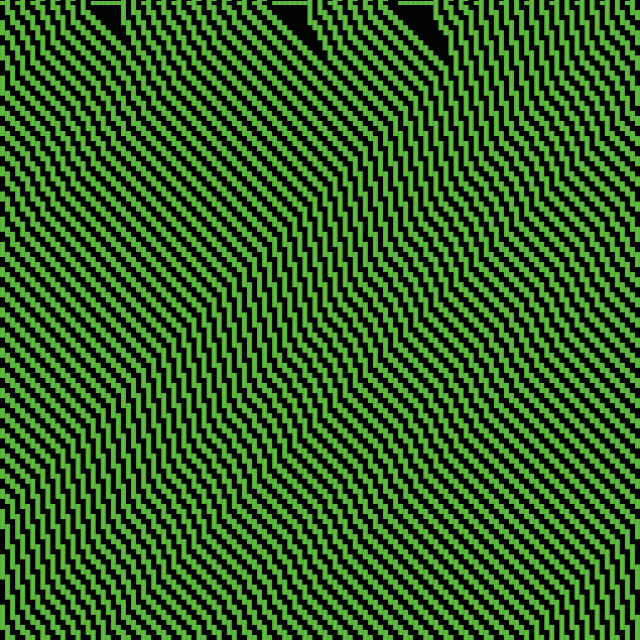
Give the GLSL for this pattern, as a Shadertoy shader.

```glsl
// Green stair stripes and a slanting jam, grown row by row by a ring cellular automaton.

const int   RING       = 128;                     // cells in the closed ring
const float CELLS      = 127.0;                   // cells shown across and rows down
const vec3  BACKGROUND = vec3(0.00, 0.01, 0.00);
const vec3  GREEN      = vec3(0.35, 0.68, 0.23);
const vec3  CORE_GREEN = vec3(0.38, 0.75, 0.26);  // lighter middle of a lit cell
const float CORE_HALF  = 0.18;                    // half width of that middle, in cells
const vec2  WAVE_FREQ  = vec2(2.02, 4.10);        // layered sines that seed the first row
const vec2  WAVE_AMP   = vec2(1.0, 0.25);
const float WAVE_PHASE = 0.6;
const ivec3 RUN_START  = ivec3(18, 54, 79);       // long lit runs that open dark wedges
const ivec3 RUN_LENGTH = ivec3(7, 8, 8);
const int   JAM_START  = 95;                      // closely packed lines from here on
const int   JAM_PERIOD = 5;                       // odd, so each seam doubles a cell

// State of one cell in the top row
bool seedCell(int x) {
    vec2 waves = WAVE_AMP * sin(WAVE_FREQ * float(x) + vec2(WAVE_PHASE, 0.0));
    bool lit = waves.x + waves.y > 0.0;
    if (x >= JAM_START) lit = ((x - JAM_START) % JAM_PERIOD) % 2 == 0;
    for (int i = 0; i < 3; i++) {
        int k = x - RUN_START[i];
        if (k >= -1 && k <= RUN_LENGTH[i]) lit = k >= 0 && k < RUN_LENGTH[i];
    }
    return lit;
}

// Top row packed as 128 bits, lowest bit at the left
uvec4 seedRow() {
    uvec4 row = uvec4(0u);
    for (int x = 0; x < RING; x++) {
        if (seedCell(x)) row[x >> 5] |= 1u << uint(x & 31);
    }
    return row;
}

// A cell is lit if it or its left neighbour was lit and its right one was not
uvec4 nextRow(uvec4 row) {
    uvec4 left  = (row << 1u) | (row.wxyz >> 31u);
    uvec4 right = (row >> 1u) | (row.yzwx << 31u);
    return (left | row) & ~right;
}

float cellAt(uvec4 row, int x) {
    x &= RING - 1;
    return float((row[x >> 5] >> uint(x & 31)) & 1u);
}

void mainImage(out vec4 fragColor, in vec2 fragCoord) {
    vec2 uv = fragCoord / iResolution.y;
    vec2 p = vec2(uv.x, 1.0 - uv.y) * CELLS;
    float pixel = min(CELLS / iResolution.y, 1.0);

    // Cells under the two corners of the pixel, and the share of the far one
    ivec2 near = ivec2(floor(p - 0.5 * pixel));
    vec2 farEdge = floor(p + 0.5 * pixel);
    ivec2 far = ivec2(farEdge);
    vec2 share = clamp((p + 0.5 * pixel - farEdge) / pixel, 0.0, 1.0);

    // Grow the rows down to this height
    uvec4 nearRow = seedRow();
    for (int y = 0; y < near.y; y++) nearRow = nextRow(nearRow);
    uvec4 farRow = nearRow;
    if (far.y > near.y) farRow = nextRow(nearRow);

    // Box-filtered coverage for smooth cell edges
    float upper = mix(cellAt(nearRow, near.x), cellAt(nearRow, far.x), share.x);
    float lower = mix(cellAt(farRow, near.x), cellAt(farRow, far.x), share.x);
    float coverage = mix(upper, lower, share.y);

    // Slightly lighter upright strip through each lit cell
    float offset = abs(fract(p.x) - 0.5);
    float core = 1.0 - smoothstep(CORE_HALF - 0.5 * pixel, CORE_HALF + 0.5 * pixel, offset);

    vec3 color = mix(BACKGROUND, mix(GREEN, CORE_GREEN, core), coverage);
    fragColor = vec4(color, 1.0);
}
```
